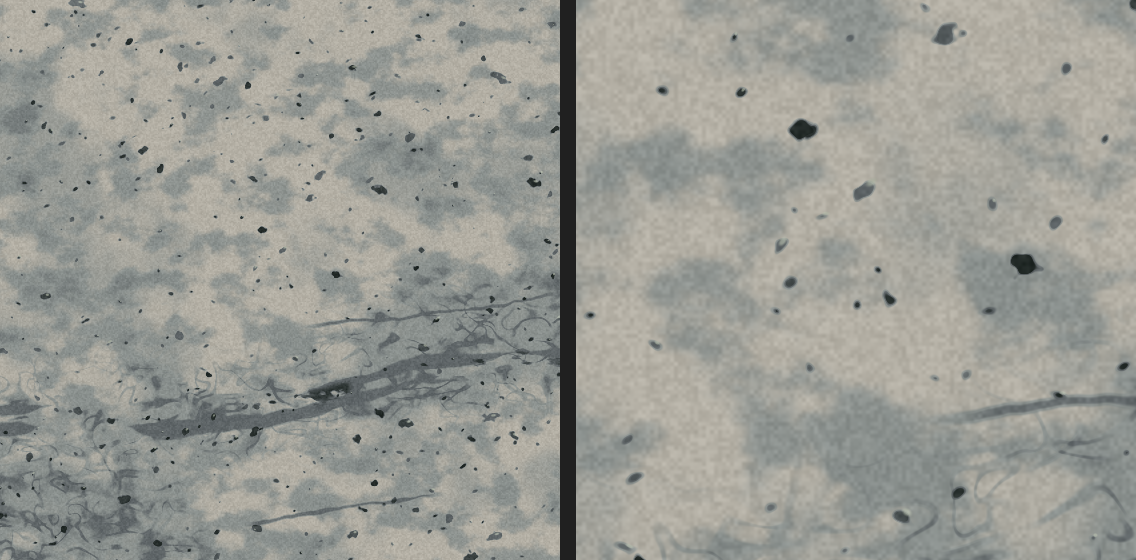
Left: the whole. Right: its middle third, enlarged.
Give the GLSL for this texture, as a Shadertoy shader.

```glsl
// Pale speckled granite crossed by a smoky band of slate veins.
#define CREAM vec3(0.705, 0.688, 0.645)
#define BLUE_GREY vec3(0.540, 0.565, 0.555)
#define SLATE vec3(0.365, 0.390, 0.400)
#define INK vec3(0.120, 0.150, 0.140)
#define CLOUD_SCALE 7.0
#define MOTTLE_SCALE 26.0
#define BAND_WIDTH 0.085
#define WISP_STRENGTH 0.36
#define SPECK_SHARE 0.26
#define GRAIN_SCALE 420.0
#define GRAIN_STRENGTH 0.075

float hash(vec2 p) {
    vec3 q = fract(p.xyx * 0.1031);
    q += dot(q, q.yzx + 33.33);
    return fract((q.x + q.y) * q.z);
}

float noise(vec2 p) {
    vec2 cell = floor(p), f = fract(p);
    f = f * f * (3.0 - 2.0 * f);
    return mix(mix(hash(cell), hash(cell + vec2(1, 0)), f.x),
               mix(hash(cell + vec2(0, 1)), hash(cell + vec2(1, 1)), f.x), f.y);
}

float fbm(vec2 p) {
    float sum = 0.0, amp = 0.53;
    for (int i = 0; i < 4; i++) {
        sum += amp * noise(p);
        p = mat2(1.6, 1.2, -1.2, 1.6) * p + 17.3;
        amp *= 0.5;
    }
    return sum;
}

// Curled streaks: contour lines of a warped, flattened noise field.
float wisps(vec2 uv, vec2 scale, float seed) {
    vec2 warp = vec2(noise(uv * 22.0 + seed), noise(uv * 22.0 + seed + 40.0)) - 0.5;
    float n = noise(uv * scale + 2.6 * warp + seed);
    float fade = smoothstep(0.3, 0.6, noise(uv * 30.0 + seed + 80.0));
    return smoothstep(0.13, 0.02, abs(n - 0.5)) * fade;
}

// Lens-shaped pools strung along a lane; d is the height above its axis.
float pools(float x, float d, float seed) {
    float halfWidth = 0.042 * (noise(vec2(x * 6.5, seed)) - 0.46);
    float ragged = 0.012 * (fbm(vec2(x * 30.0, d * 60.0 + seed)) - 0.5);
    return smoothstep(0.003, -0.003, abs(d) - halfWidth + ragged);
}

// Thin wavering crack between two x positions.
float crack(vec2 uv, vec2 span, float y, float rise) {
    float s = (uv.x - span.x) / (span.y - span.x);
    float axis = y + rise * s + 0.026 * (fbm(vec2(uv.x * 13.0, y * 90.0)) - 0.5);
    float ends = smoothstep(0.0, 0.12, s) * smoothstep(1.0, 0.88, s);
    float width = 0.0015 + 0.0035 * noise(vec2(uv.x * 28.0, y * 50.0));
    return ends * smoothstep(width + 0.002, width - 0.002, abs(uv.y - axis));
}

// Scattered ragged mineral specks: x is the dark body, y a pale glint.
vec2 specks(vec2 uv, float cells, float share, float seed) {
    vec2 p = uv * cells, home = floor(p), result = vec2(0.0);
    float ragged = 0.13 * (noise(uv * 170.0 + seed) - 0.5);
    float blur = 0.0014 * cells;
    for (int j = -1; j <= 1; j++)
    for (int i = -1; i <= 1; i++) {
        vec2 id = home + vec2(i, j), key = id + seed;
        float clump = 0.4 + 1.2 * noise(id / cells * 9.0 + seed);
        float present = step(hash(key), share * clump);
        vec2 d = p - id - vec2(hash(key + 11.0), hash(key + 23.0));
        d.y += d.x * (hash(key + 31.0) - 0.6);
        d.x *= mix(0.45, 1.2, hash(key + 47.0));
        float radius = mix(0.06, 0.17, pow(hash(key + 59.0), 2.0));
        float body = smoothstep(blur, -blur, length(d) - radius + ragged);
        body *= mix(0.6, 1.0, hash(key + 71.0));
        float glint = smoothstep(0.07, 0.02, length(d - vec2(0.05, 0.07)));
        result = max(result, present * vec2(body, glint * step(0.8, hash(key + 83.0))));
    }
    return result;
}

vec3 stoneColor(float tone) {
    vec3 c = mix(CREAM, BLUE_GREY, smoothstep(0.0, 0.4, tone));
    c = mix(c, SLATE, smoothstep(0.4, 0.75, tone));
    return mix(c, INK, smoothstep(0.75, 1.0, tone));
}

void mainImage(out vec4 fragColor, in vec2 fragCoord) {
    vec2 uv = fragCoord / iResolution.xy;

    // Where the stone is disturbed: a rising band and the lower left corner.
    float axis = 0.262 + 0.095 * smoothstep(0.3, 0.95, uv.x);
    float d = uv.y - axis + 0.035 * (fbm(uv * vec2(7.0, 4.0)) - 0.5);
    float band = exp(-pow(d / BAND_WIDTH, 2.0));
    float corner = smoothstep(0.5, 0.1, uv.x) * smoothstep(0.3, 0.16, uv.y);
    float upper = 0.6 * smoothstep(0.45, 0.75, uv.x) * exp(-pow((d - 0.11) / 0.06, 2.0));
    float unrest = clamp(max(band, 0.85 * corner) + upper, 0.0, 1.0);
    unrest *= 0.55 + 0.75 * fbm(uv * 9.0 + 5.0);

    // Soft clouds and mottling.
    float tone = 0.24 * smoothstep(0.44, 0.7, fbm(uv * CLOUD_SCALE + 3.0));
    tone += 0.33 * smoothstep(0.4, 0.74, fbm(uv * vec2(0.85, 1.15) * MOTTLE_SCALE));
    tone += unrest * (0.14 + WISP_STRENGTH * wisps(uv, vec2(20.0, 42.0), 7.0)
                           + WISP_STRENGTH * wisps(uv, vec2(34.0, 58.0), 61.0));
    tone = min(tone, 0.72);

    // Slate pools, their black cores, and cracks.
    float pool = max(pools(uv.x, d - 0.012, 3.0), pools(uv.x, d + 0.022, 29.0));
    tone = mix(tone, 0.72, 0.9 * pool);
    float core = smoothstep(0.54, 0.66, fbm(uv * vec2(28.0, 65.0) + 13.0));
    core *= exp(-pow(d / 0.02, 2.0)) * smoothstep(0.45, 0.6, noise(vec2(uv.x * 9.0, 5.0)));
    float cracks = max(crack(uv, vec2(0.53, 1.02), 0.41, 0.07),
                       crack(uv, vec2(0.42, 0.80), 0.068, 0.045));
    tone = mix(tone, 0.74, 0.85 * cracks);

    // Dark minerals with a few bright glints.
    vec2 minerals = max(specks(uv, 22.0, SPECK_SHARE, 100.0),
                        specks(uv, 46.0, 0.6 * SPECK_SHARE, 300.0));
    tone = mix(tone, 1.0, max(minerals.x, 0.9 * core));
    vec3 color = stoneColor(tone);
    color = mix(color, vec3(0.72, 0.75, 0.68), 0.6 * minerals.y);

    // Fine sandy grain.
    float grain = noise(uv * GRAIN_SCALE) + 0.5 * noise(uv * GRAIN_SCALE * 0.5 + 9.0) - 0.75;
    color += GRAIN_STRENGTH * grain;
    fragColor = vec4(clamp(color, 0.0, 1.0), 1.0);
}
```
